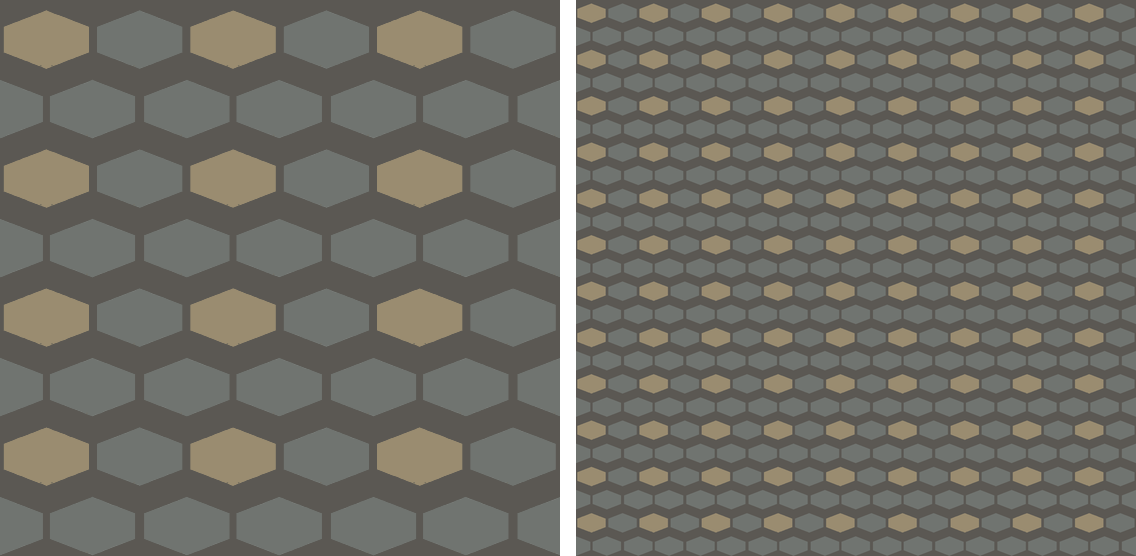
Left: one tile. Right: repeated 3 by 3.
Reproduce this pattern procedurally as a Shadertoy shader.

```glsl
const vec2 GRID = vec2(6.0, 8.0);

vec2 gradientAt(vec2 cell, vec2 period) {
    cell = mod(cell, period);
    float h = fract(sin(dot(cell, vec2(127.1, 311.7))) * 4375.85);
    return vec2(cos(6.2832 * h), sin(6.2832 * h));
}

// Gradient noise that wraps after a whole number of cells
float wrappedNoise(vec2 p, vec2 period) {
    vec2 i = floor(p), f = fract(p);
    vec2 u = f * f * f * (f * (f * 6.0 - 15.0) + 10.0);
    vec2 e = vec2(1.0, 0.0);
    float low = mix(dot(gradientAt(i, period), f),
                    dot(gradientAt(i + e, period), f - e), u.x);
    float high = mix(dot(gradientAt(i + e.yx, period), f - e.yx),
                     dot(gradientAt(i + e.xx, period), f - e.xx), u.x);
    return mix(low, high, u.y);
}

// Wide hexagon with upright sides, measured in column widths
float hexagon(vec2 p) {
    p = abs(p);
    return max(p.x - 0.457, dot(p, vec2(0.359, 0.933)) - 0.2916);
}

void mainImage(out vec4 fragColor, in vec2 fragCoord) {
    vec2 p = fragCoord / iResolution.xy * GRID;
    float pixel = GRID.x / iResolution.x;

    // Staggered rows, with slightly uneven spacing in every other one
    float row = floor(p.y);
    float straight = mod(row, 2.0);
    float column = floor(p.x + 0.5 * (1.0 - straight));
    float oddColumn = mod(column, 2.0);
    float centre = column + mix(0.002 - 0.011 * oddColumn, 0.497, straight);
    vec2 local = vec2(p.x - centre, (p.y - row - 0.43) * 0.744);

    // Slightly ragged slanted edges
    float ragged = wrappedNoise(p * 18.0, GRID * 18.0);
    float slanted = smoothstep(0.16, 0.19, abs(local.y));
    float d = hexagon(local) + 0.004 * ragged * slanted;
    float fill = 1.0 - smoothstep(-0.5 * pixel, 0.5 * pixel, d);

    float isTan = straight * (1.0 - oddColumn);
    vec3 tile = mix(vec3(0.44, 0.455, 0.44), vec3(0.605, 0.55, 0.44), isTan);

    // Faint broken rim and small worn specks beside the lower tip
    float rim = smoothstep(-0.012, -0.003, d) * smoothstep(0.0, 0.3, ragged);
    tile += 0.03 * rim * slanted * (1.0 - isTan);
    vec2 speckOffset = vec2(abs(local.x) - 0.06, local.y + 0.281);
    float speck = 1.0 - smoothstep(0.004, 0.004 + max(pixel, 0.006), length(speckOffset));
    float speckSide = mix(0.4 * step(local.x, 0.0), 0.8, isTan);
    tile = mix(tile, vec3(0.45, 0.43, 0.37), speck * speckSide);

    fragColor = vec4(mix(vec3(0.355, 0.347, 0.327), tile, fill), 1.0);
}
```
